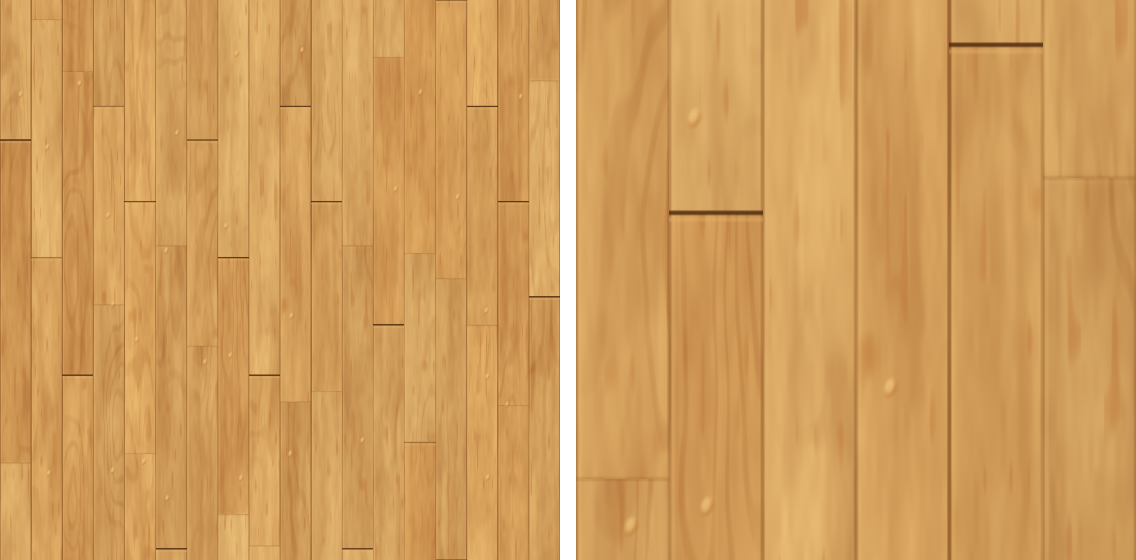
Left, the full canvas; right, a detail of the centre.
A three.js fragment shader for this texture:

```glsl
// Golden wood floor: narrow upright planks with staggered butt joints and soft grain.
varying vec2 vUv;

const float PLANKS = 18.0;
const float SEAM_WIDTH = 0.0015;
const float JOINT_WIDTH = 0.0017;
const float TONE_SPREAD = 0.50;
const float BLOTCH_AMOUNT = 0.75;
const float STREAK_AMOUNT = 0.36;
const float FIBRE_AMOUNT = 0.18;
const float RING_AMOUNT = 0.20;
const float KNOT_ROWS = 7.0;
const float KNOT_CHANCE = 0.28;
const vec3 DARK_WOOD = vec3(0.72, 0.485, 0.25);
const vec3 LIGHT_WOOD = vec3(0.89, 0.70, 0.42);
const vec3 RED_STREAK = vec3(0.73, 0.44, 0.20);
const vec3 SEAM_COLOR = vec3(0.56, 0.35, 0.16);
const vec3 JOINT_COLOR = vec3(0.34, 0.19, 0.07);
const vec3 KNOT_COLOR = vec3(0.96, 0.80, 0.50);

float hash(vec2 p) {
  return fract(sin(dot(p, vec2(12.9898, 78.233))) * 43758.5453);
}

float noise(vec2 p) {
  vec2 i = floor(p);
  vec2 f = fract(p);
  f = f * f * (3.0 - 2.0 * f);
  float low = mix(hash(i), hash(i + vec2(1.0, 0.0)), f.x);
  float high = mix(hash(i + vec2(0.0, 1.0)), hash(i + vec2(1.0, 1.0)), f.x);
  return mix(low, high, f.y);
}

float fbm(vec2 p) {
  float sum = 0.0;
  float weight = 0.53;
  for (int i = 0; i < 4; i++) {
    sum += weight * noise(p);
    p = p * 2.03 + vec2(17.3, 9.1);
    weight *= 0.5;
  }
  return sum;
}

// Joint depth from the top: planks step down in groups of three.
float jointDepth(float plank) {
  float group = floor(plank / 3.0);
  float k = mod(plank, 3.0);
  float odd = mod(group, 2.0);
  float shifted = step(3.5, group) * step(group, 4.5);
  float dropped = odd * step(1.5, k) * step(group, 3.5);
  return fract(0.25 - 0.06 * odd + 0.33 * shifted + mix(0.21, 0.17, odd) * k + 0.45 * dropped);
}

float line(float d, float width) {
  return 1.0 - smoothstep(0.25 * width, 1.25 * width, abs(d));
}

void main() {
  float column = vUv.x * PLANKS;
  float plank = min(floor(column), PLANKS - 1.0);
  float across = column - plank;

  // Distance down from the joint wraps round, so the floor tiles vertically
  float along = fract(1.0 - vUv.y - jointDepth(plank));
  float split = 0.3 + 0.4 * hash(vec2(plank, 3.7));
  float board = 2.0 * plank + step(split, along);
  vec2 p = vec2(across / PLANKS, along) + vec2(board * 1.37, board * 2.11);

  // Board tone, cloudy blotches and lengthwise fibres
  float upperTone = hash(vec2(plank, 11.3));
  float lowerTone = hash(vec2(plank, 27.9));
  float tone = mix(upperTone, lowerTone, smoothstep(split - 0.006, split + 0.006, along));
  float blotch = fbm(p * vec2(26.0, 8.0));
  float streak = noise(p * vec2(120.0, 5.0) + 2.0 * blotch);
  float fibre = noise(p * vec2(310.0, 45.0));

  // Arched growth rings, fading in and out along the board
  float field = noise(p * vec2(30.0, 4.5)) * 5.0 + noise(p * vec2(75.0, 17.0)) * 0.6;
  float rings = smoothstep(0.35, 1.0, sin(6.2832 * field));
  rings *= smoothstep(0.35, 0.7, noise(p * vec2(14.0, 5.0) + 31.0));

  float shade = 0.67 + TONE_SPREAD * (tone - 0.5) + BLOTCH_AMOUNT * (blotch - 0.5)
    + STREAK_AMOUNT * (streak - 0.5) + FIBRE_AMOUNT * (fibre - 0.5) - RING_AMOUNT * rings;
  vec3 color = mix(DARK_WOOD, LIGHT_WOOD, clamp(shade, -0.15, 1.15));
  color *= 1.0 + (hash(vec2(board, 5.1)) - 0.5) * vec3(0.02, -0.02, -0.07);

  // Short reddish pores
  float pores = smoothstep(0.76, 0.98, noise(p * vec2(190.0, 24.0) + 7.0));
  color = mix(color, RED_STREAK, 0.4 * pores);

  // Sparse pale flecks, each with a dark lower edge
  vec2 cell = vec2(plank, floor(along * KNOT_ROWS));
  vec2 center = vec2(0.25 + 0.5 * hash(cell + 4.3), 0.2 + 0.6 * hash(cell + 8.9));
  vec2 knot = vec2((across - center.x) / PLANKS, (fract(along * KNOT_ROWS) - center.y) / KNOT_ROWS);
  knot.y += 0.5 * knot.x;
  float hasKnot = step(hash(cell + 15.7), KNOT_CHANCE);
  float shadow = 1.0 - smoothstep(0.001, 0.006, length(knot - vec2(0.001, 0.003)));
  float fleck = 1.0 - smoothstep(0.001, 0.0045, length(knot * vec2(1.0, 0.7)));
  color = mix(color, RED_STREAK, 0.45 * hasKnot * shadow);
  color = mix(color, KNOT_COLOR, 0.65 * hasKnot * fleck);

  // Uneven seams between planks, with a thin lit bevel
  float seam = floor(column + 0.5);
  float seamDistance = (column - seam) / PLANKS;
  float seamId = mod(seam, PLANKS);
  float wear = 0.2 + 0.4 * hash(vec2(seamId, 41.0)) + 0.25 * noise(vec2(seamId * 7.3, vUv.y * 14.0));
  color = mix(color, LIGHT_WOOD, 0.3 * line(seamDistance - 0.0025, SEAM_WIDTH));
  color = mix(color, SEAM_COLOR, wear * line(seamDistance, SEAM_WIDTH));

  // Dark butt joints and a faint change of board further along
  float jointDistance = along - step(0.5, along);
  float jointStrength = 0.4 + 0.6 * smoothstep(0.1, 0.5, hash(vec2(plank, 63.0)));
  color = mix(color, LIGHT_WOOD, 0.35 * line(jointDistance - 0.004, JOINT_WIDTH));
  color = mix(color, SEAM_COLOR, 0.2 * line(along - split, JOINT_WIDTH));
  color = mix(color, JOINT_COLOR, 0.9 * jointStrength * line(jointDistance, JOINT_WIDTH));

  gl_FragColor = vec4(color, 1.0);
}
```
